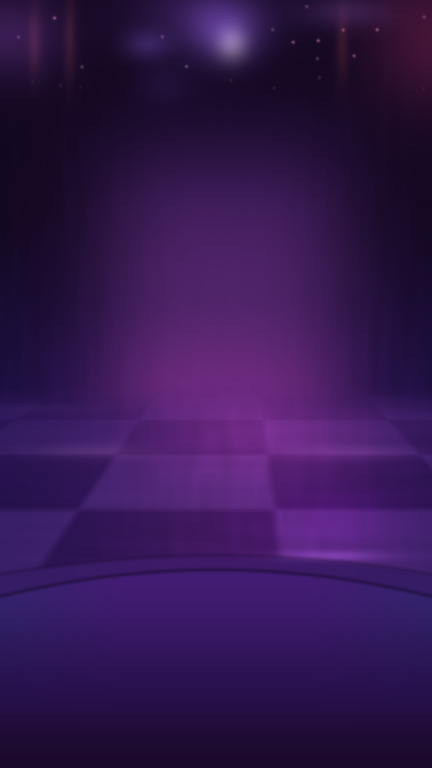
A Shadertoy shader for this background:

```glsl
// A dim violet theatre: a hazy column of light over a checkered floor, with a
// curved stage lip in front and soft lamps above. Built from Gaussian glows,
// a perspective checker, parabolic rims and gradient noise in 0..1 units.
#define VANISH vec2(0.567, 0.656)   // vanishing point of the floor
#define TILE_WIDTH 1.417            // column spacing at unit depth
#define TILE_DEPTH 0.905            // row spacing in inverse depth
#define HORIZON 0.474
#define STAGE_TOP 0.258
#define STAGE_BEND 0.035
#define SPARK_GRID vec2(18.0, 32.0)
#define SPARK_DENSITY 0.32
#define CURTAIN_GAIN 0.10

vec2 hash2(vec2 p) {
    vec3 h = fract(p.xyx * vec3(0.1031, 0.1030, 0.0973));
    h += dot(h, h.yzx + 33.33);
    return fract((h.xx + h.yz) * h.zy);
}

float corner(vec2 cell, vec2 offset, vec2 f) {
    return dot(hash2(cell + offset) * 2.0 - 1.0, f - offset);
}

float gradientNoise(vec2 p) {
    vec2 i = floor(p), f = fract(p);
    vec2 u = f * f * f * (f * (f * 6.0 - 15.0) + 10.0);
    float low = mix(corner(i, vec2(0, 0), f), corner(i, vec2(1, 0), f), u.x);
    float high = mix(corner(i, vec2(0, 1), f), corner(i, vec2(1, 1), f), u.x);
    return mix(low, high, u.y);
}

// Elliptical Gaussian spot
float glow(vec2 uv, vec2 centre, vec2 radius) {
    vec2 d = (uv - centre) / radius;
    return exp(-dot(d, d));
}

vec3 backdrop(vec2 uv) {
    // Dark wings, bluer towards the floor
    vec3 wings = mix(vec3(0.115, 0.06, 0.26), vec3(0.075, 0.03, 0.13),
                     smoothstep(0.45, 0.75, uv.y));
    // Central haze, brightening downwards
    vec3 haze = mix(vec3(0.43, 0.165, 0.50), vec3(0.31, 0.14, 0.41),
                    smoothstep(0.48, 0.63, uv.y));
    haze = mix(haze, vec3(0.20, 0.09, 0.31), smoothstep(0.62, 0.84, uv.y));
    float side = abs(uv.x - 0.52) / 0.30;
    float column = exp(-pow(side, 3.0)) * (1.0 - smoothstep(0.72, 0.92, uv.y));
    vec3 col = mix(wings, haze, column);
    // Faint hanging folds
    float folds = gradientNoise(uv * vec2(42.0, 9.0));
    float wing = smoothstep(0.12, 0.35, abs(uv.x - 0.5));
    return col * (1.0 + CURTAIN_GAIN * folds * (0.25 + wing));
}

vec3 floorTiles(vec2 uv) {
    float depth = max(VANISH.y - uv.y, 0.05);
    float column = (uv.x - VANISH.x) / (depth * TILE_WIDTH) + 0.849;
    float row = (1.0 / depth - 3.128) / TILE_DEPTH;
    vec2 wave = clamp(sin(3.14159 * vec2(column, row)) * vec2(14.0, 7.0), -1.0, 1.0);
    float light = 0.5 + 0.5 * wave.x * wave.y;
    float centre = exp(-pow(abs(uv.x - 0.58) / 0.38, 2.0));
    vec3 dark = mix(vec3(0.125, 0.06, 0.28), vec3(0.25, 0.09, 0.37), centre);
    vec3 pale = mix(vec3(0.21, 0.12, 0.40), vec3(0.36, 0.17, 0.50), centre);
    // Contrast fades into the haze near the horizon
    vec3 col = mix(dark, pale, mix(0.5, light, smoothstep(0.47, 0.34, uv.y) * 0.6 + 0.25));
    col += vec3(0.15, 0.045, 0.11) * glow(uv, vec2(0.59, 0.44), vec2(0.24, 0.06));
    col += vec3(0.07, 0.0, 0.09) * glow(uv, vec2(0.76, 0.32), vec2(0.17, 0.05));
    // Blurred reflections and polished streaks
    col *= 1.0 + 0.08 * gradientNoise(uv * vec2(3.0, 60.0));
    col *= 1.0 + 0.10 * gradientNoise(uv * vec2(30.0, 14.0)) * centre;
    col += vec3(0.08, 0.06, 0.06) * glow(uv, vec2(0.22, 0.412), vec2(0.14, 0.009));
    col += vec3(0.08, 0.05, 0.07) * glow(uv, vec2(0.82, 0.411), vec2(0.14, 0.009));
    col += vec3(0.05, 0.03, 0.05) * glow(uv, vec2(0.10, 0.468), vec2(0.14, 0.006));
    return col;
}

vec3 stage(vec2 uv) {
    float fall = clamp(uv.y / STAGE_TOP, 0.0, 1.0);
    vec3 col = mix(vec3(0.105, 0.035, 0.165), vec3(0.15, 0.06, 0.29), smoothstep(0.0, 0.42, fall));
    col = mix(col, vec3(0.26, 0.11, 0.45), smoothstep(0.25, 1.0, fall));
    // Cooler light towards the sides, strongest near the lip
    float edge = smoothstep(0.2, 0.5, abs(uv.x - 0.5)) * smoothstep(0.2, 0.8, fall);
    return mix(col, col * vec3(0.82, 1.25, 0.97), edge);
}

vec3 lamps(vec2 uv) {
    vec3 col = vec3(0.26, 0.27, 0.20) * glow(uv, vec2(0.537, 0.942), vec2(0.036, 0.022));
    col += vec3(0.20, 0.15, 0.32) * glow(uv, vec2(0.520, 0.957), vec2(0.085, 0.040));
    col += vec3(0.12, 0.07, 0.18) * glow(uv, vec2(0.47, 0.985), vec2(0.16, 0.045));
    col += vec3(0.12, 0.09, 0.20) * glow(uv, vec2(0.340, 0.942), vec2(0.055, 0.020));
    col += vec3(0.04, 0.03, 0.08) * glow(uv, vec2(0.38, 0.892), vec2(0.065, 0.028));
    col += vec3(0.15, 0.08, 0.19) * glow(uv, vec2(0.02, 0.955), vec2(0.13, 0.055));
    col += vec3(0.12, 0.08, 0.15) * glow(uv, vec2(0.80, 0.985), vec2(0.10, 0.022));
    col += vec3(0.20, 0.05, 0.09) * glow(uv, vec2(1.02, 0.950), vec2(0.16, 0.09));
    // Narrow amber beams
    vec3 amber = vec3(0.11, 0.05, 0.03);
    col += amber * glow(uv, vec2(0.162, 0.950), vec2(0.013, 0.055));
    col += amber * glow(uv, vec2(0.080, 0.945), vec2(0.015, 0.045));
    col += amber * glow(uv, vec2(0.792, 0.940), vec2(0.014, 0.045));
    // Scattered sparks
    vec2 cell = floor(uv * SPARK_GRID);
    vec2 seed = hash2(cell + 7.0);
    vec2 d = fract(uv * SPARK_GRID) - (0.2 + 0.6 * hash2(cell + 31.0));
    float spark = exp(-dot(d, d) * 200.0) * step(seed.x, SPARK_DENSITY);
    return col + vec3(0.42, 0.28, 0.30) * spark * (0.3 + 0.7 * seed.y) * smoothstep(0.86, 0.94, uv.y);
}

void mainImage(out vec4 fragColor, in vec2 fragCoord) {
    vec2 uv = fragCoord / iResolution.xy;
    float bend = pow(uv.x * 2.0 - 1.0, 2.0);
    float lip = uv.y - STAGE_TOP + STAGE_BEND * bend;
    float rim = uv.y - 0.277 + 0.025 * bend;

    vec3 col = mix(floorTiles(uv), backdrop(uv), smoothstep(HORIZON - 0.03, HORIZON + 0.03, uv.y));
    // Raised band between the floor and the stage lip
    vec3 band = mix(vec3(0.20, 0.11, 0.39), vec3(0.25, 0.10, 0.41), exp(-bend * 2.0));
    col = mix(band, col, smoothstep(-0.006, 0.006, rim));
    col = mix(stage(uv), col, smoothstep(-0.003, 0.003, lip));
    // Shadow lines on both rims and a lilac highlight
    col *= 1.0 - 0.30 * exp(-pow(lip / 0.0028, 2.0)) - 0.16 * exp(-pow(rim / 0.0028, 2.0));
    col += vec3(0.15, 0.09, 0.18) * glow(uv, vec2(0.77, 0.276), vec2(0.12, 0.007));
    col += lamps(uv);
    fragColor = vec4(clamp(col, 0.0, 1.0), 1.0);
}
```
